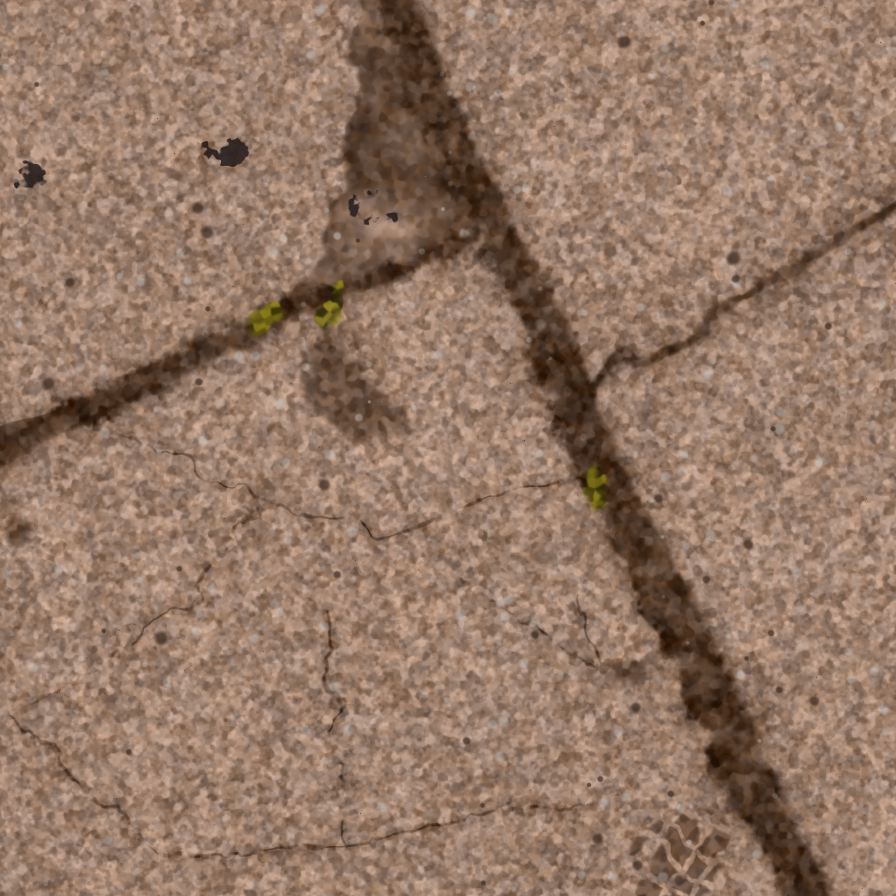
Write a WebGL 2 fragment shader that draws this texture.

```glsl
#version 300 es
precision highp float;
// Weathered concrete slabs: grainy cellular noise under a tone-to-colour ramp,
// cut by dirt-filled joints, a silted wedge and hairline cracks. Stains, moss
// and pale aggregate flecks are scattered on top as soft masks.
#define GRAIN_SCALE 125.0
#define GRAIN_CONTRAST 0.52
#define SLAB_TONE 0.83
#define JOINT_WIDTH 0.025
#define SIDE_JOINT_WIDTH 0.015
#define RAGGED 0.050
#define WOBBLE 0.022
#define HAIRLINE 0.0016
#define DARK_SOIL vec3(0.22, 0.135, 0.075)
#define PALE_STONE vec3(0.70, 0.58, 0.505)
#define MOSS vec3(0.43, 0.40, 0.05)

uniform vec2 u_resolution;
out vec4 outColor;

// Hairline cracks as start and end points
const vec4 CRACKS[11] = vec4[11](
  vec4(.117, .518, .29, .447), vec4(.29, .447, .423, .40), vec4(.423, .40, .62, .466),
  vec4(.287, .44, .22, .336), vec4(.22, .336, .04, .212), vec4(.013, .205, .18, .05),
  vec4(.18, .05, .38, .06), vec4(.38, .06, .69, .115), vec4(.365, .32, .385, .06),
  vec4(.51, .35, .665, .258), vec4(.64, .34, .665, .258));
// Moss tufts: centre and radii
const vec4 TUFTS[3] = vec4[3](
  vec4(.375, .655, .016, .034), vec4(.672, .457, .014, .036), vec4(.30, .647, .025, .014));

vec3 hash3(vec2 cell) {
  vec3 h = fract(cell.xyx * vec3(.1031, .1030, .0973));
  h += dot(h, h.yxz + 33.33);
  return fract((h.xxy + h.yzz) * h.zyx);
}

// Cellular noise with softly blended cells, 0 to 1
float cellNoise(vec2 p) {
  vec2 cell = floor(p);
  float sum = 0.0, total = 0.0;
  for (int y = -1; y <= 1; y++) for (int x = -1; x <= 1; x++) {
    vec2 c = cell + vec2(x, y);
    vec3 h = hash3(c);
    vec2 d = c + h.xy - p;
    float w = exp(-6.0 * dot(d, d));
    sum += w * h.z;
    total += w;
  }
  return sum / total;
}

float layered(vec2 p) {
  return 0.5 * cellNoise(p) + 0.3 * cellNoise(p * 2.3 + 17.0) + 0.2 * cellNoise(p * 5.1 + 43.0);
}

// Sparse irregular spots, one at most in each cell
float flecks(vec2 p, float chance) {
  vec2 cell = floor(p);
  float mask = 0.0;
  for (int y = -1; y <= 1; y++) for (int x = -1; x <= 1; x++) {
    vec2 c = cell + vec2(x, y);
    vec3 h = hash3(c + 71.0);
    float radius = h.z < chance ? 0.15 + 0.35 * h.z / chance : 0.0;
    mask = max(mask, 1.0 - smoothstep(radius * 0.4, radius + 0.01, length(c + h.xy - p)));
  }
  return mask;
}

float segment(vec2 p, vec2 a, vec2 b) {
  vec2 ab = b - a;
  return length(p - a - ab * clamp(dot(p - a, ab) / dot(ab, ab), 0.0, 1.0));
}

float blot(vec2 p, vec2 centre, vec2 radii) {
  vec2 d = (p - centre) / radii;
  return exp(-dot(d, d));
}

void main() {
  vec2 p = gl_FragCoord.xy / u_resolution;
  vec2 q = p + WOBBLE * (vec2(cellNoise(p * 24.0), cellNoise(p * 24.0 + 40.0)) - 0.5)
             + 0.3 * WOBBLE * (vec2(cellNoise(p * 75.0), cellNoise(p * 75.0 + 60.0)) - 0.5);
  float blotch = layered(p * 17.0 + 5.0);
  float rough = layered(p * 38.0 + 90.0);
  float grain = cellNoise(p * GRAIN_SCALE) - 0.5;
  float fine = cellNoise(p * GRAIN_SCALE * 1.9 + 11.0) - 0.5;

  // Clean slab, with broad uneven weathering
  float tone = SLAB_TONE + GRAIN_CONTRAST * (grain + 0.65 * fine);
  tone += 0.16 * (blotch - 0.5) + 0.05 * (cellNoise(p * 4.0) - 0.5);

  // Hairline cracks, fading in and out
  float hair = 0.0;
  for (int i = 0; i < 11; i++) {
    float d = segment(q, CRACKS[i].xy, CRACKS[i].zw);
    hair = max(hair, 1.0 - smoothstep(HAIRLINE * 0.3, HAIRLINE * 2.2, d));
    hair = max(hair, 0.3 * exp(-d * d / 0.00005));
  }
  tone -= 0.48 * hair * smoothstep(0.2, 0.62, rough);

  // Joint distances: main diagonal, side joint, open crack on the right
  float across = dot(p - vec2(.43, 1.0), vec2(.905, .425)) + 0.004 * sin(p.y * 17.0);
  float edge = across < 0.0 ? RAGGED : 0.5 * RAGGED;
  float mainJoint = abs(across) - JOINT_WIDTH + edge * (0.6 * blotch + 0.4 * rough - 0.5);
  float sideLine = segment(p, vec2(-.05, .469), vec2(.30, .643));
  sideLine = min(sideLine, segment(p, vec2(.30, .643), vec2(.53, .735)) + 0.006);
  float sideJoint = sideLine - SIDE_JOINT_WIDTH + 0.4 * RAGGED * (rough - 0.5);
  float openCrack = min(segment(q, vec2(.65, .57), vec2(.80, .64)),
                        segment(q, vec2(.80, .64), vec2(1.03, .79))) - 0.006;

  // Silted wedge between the joints
  float leftEdge = 0.40 - 0.09 * exp(-(p.y - 0.66) / 0.09);
  float wedge = max(max(leftEdge - q.x, 0.49 + 0.467 * p.x - q.y), across);
  float silt = 1.0 - smoothstep(-0.006, 0.005, wedge);
  float siltTone = 0.36 + 0.75 * (blotch - 0.5) + 0.35 * grain;
  siltTone += 0.42 * blot(q, vec2(.425, .762), vec2(.035, .025));
  tone = mix(tone, siltTone, silt);

  // Soft stains beside the joints and on the slabs
  float joint = min(mainJoint, sideJoint);
  float stain = 0.5 * exp(-max(min(joint, openCrack + 0.004), 0.0) / 0.010);
  float damp = blot(p, vec2(.375, .60), vec2(.045, .06)) + 0.8 * blot(p, vec2(.42, .53), vec2(.06, .05))
             + blot(p, vec2(.02, .408), vec2(.025, .03)) + 0.8 * blot(p, vec2(.70, .25), vec2(.045, .025));
  stain = max(stain, 0.75 * smoothstep(0.42, 0.70, damp * (0.35 + blotch)));
  tone = mix(tone, 0.22 + 0.5 * grain, stain * (1.0 - 0.6 * silt));

  // Packed soil inside the joints
  float soil = 1.0 - smoothstep(-0.006, 0.004, joint);
  soil = max(soil, 0.9 * (1.0 - smoothstep(-0.004, 0.003, openCrack)));
  float soilTone = 0.15 + 0.65 * (rough - 0.5) + 0.38 * grain;
  tone = mix(tone, soilTone, 0.94 * soil);

  // Cluster of dark tilted blocks
  vec2 tilted = mat2(.85, .53, -.53, .85) * (q - vec2(.758, .035));
  vec2 tile = abs(fract(tilted / vec2(.033, .027)) - 0.5);
  float blocks = 1.0 - smoothstep(0.30, 0.43, max(tile.x, tile.y));
  blocks *= 1.0 - smoothstep(0.85, 1.0, length(tilted / vec2(.052, .066)));
  tone = mix(tone, 0.28 + 0.4 * grain, 0.8 * blocks);

  // Ramp with slight warm and cool grains
  vec3 color = mix(DARK_SOIL, PALE_STONE, clamp(tone, -0.15, 1.28));
  color += vec3(.035, 0.0, -.035) * (cellNoise(p * 95.0 + 31.0) - 0.5);

  // Pale aggregate, dark pits and black lichen
  float pale = flecks(p * 62.0, 0.045) * (1.0 - 0.55 * soil);
  color = mix(color, vec3(.70, .67, .65) + 0.2 * grain, 0.6 * pale);
  color = mix(color, vec3(.25, .18, .14), 0.75 * flecks(p * 48.0 + 20.0, 0.012));
  float lichen = blot(p, vec2(.02, .805), vec2(.04, .025)) + blot(p, vec2(.25, .83), vec2(.045, .025))
               + blot(p, vec2(.215, .90), vec2(.012, .010)) + blot(p, vec2(.42, .77), vec2(.04, .03));
  color = mix(color, vec3(.13, .10, .10), 0.85 * smoothstep(0.54, 0.64, rough * min(lichen * 1.4, 1.0)));

  // Moss tufts
  float moss = 0.0;
  for (int i = 0; i < 3; i++) moss = max(moss, blot(q, TUFTS[i].xy, TUFTS[i].zw));
  moss = smoothstep(0.28, 0.55, moss * (0.55 + 0.8 * rough + 0.5 * grain));
  color = mix(color, MOSS * (0.85 + 1.1 * grain), 0.8 * moss);

  outColor = vec4(clamp(color, 0.0, 1.0), 1.0);
}
```
